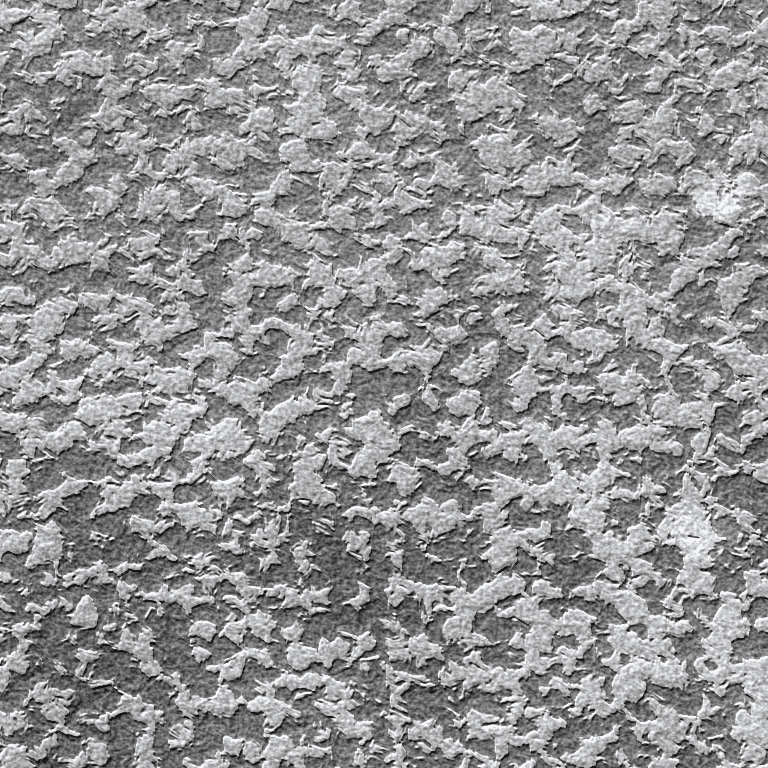
Give the GLSL for this texture, as a three.js fragment shader.

```glsl
// Rough grey stone: pale flaky plates over dark pitted rock, with veins and chalky spots.
varying vec2 vUv;

#define FLAKE_SCALE 27.0
#define FLAKE_EDGE 0.14
#define GRAIN_SCALE 185.0
#define GRAIN_AMOUNT 0.25
#define RELIEF_AMOUNT 0.55
#define STEP_HEIGHT 0.32
#define LIGHT_STEP vec2(-0.0012, 0.0028)
#define MEAN_TONE 0.575
#define DARK_TINT vec3(1.015, 1.0, 0.995)
#define PALE_TINT vec3(0.995, 1.0, 1.01)

vec2 hashGradient(vec2 cell) {
  vec3 q = fract(cell.xyx * vec3(0.1031, 0.1030, 0.0973));
  q += dot(q, q.yzx + 33.33);
  float angle = 6.2832 * fract((q.x + q.y) * q.z);
  return vec2(cos(angle), sin(angle));
}

float gradientNoise(vec2 p) {
  vec2 i = floor(p), f = fract(p);
  vec2 u = f * f * f * (f * (f * 6.0 - 15.0) + 10.0);
  vec2 e = vec2(1.0, 0.0);
  float low = mix(dot(hashGradient(i), f),
                  dot(hashGradient(i + e.xy), f - e.xy), u.x);
  float high = mix(dot(hashGradient(i + e.yx), f - e.yx),
                   dot(hashGradient(i + e.xx), f - e.xx), u.x);
  return mix(low, high, u.y);
}

float fbm(vec2 p) {
  float sum = 0.0, weight = 1.0;
  for (int i = 0; i < 4; i++) {
    sum += weight * gradientNoise(p);
    p = mat2(1.6, 1.2, -1.2, 1.6) * p + 17.3;
    weight *= 0.6;
  }
  return sum;
}

float segmentDistance(vec2 p, vec2 a, vec2 b) {
  vec2 ab = b - a;
  return length(p - a - ab * clamp(dot(p - a, ab) / dot(ab, ab), 0.0, 1.0));
}

// Thin mineral veins, wandering slightly off a straight line
float veins(vec2 p) {
  p += 0.012 * vec2(gradientNoise(p * 16.0), gradientNoise(p * 16.0 + 40.0));
  float steep = segmentDistance(p, vec2(0.69, 0.45), vec2(0.85, 0.18));
  float shallow = segmentDistance(p, vec2(0.50, 0.25), vec2(0.87, 0.14));
  return smoothstep(0.012, 0.002, steep) + 0.6 * smoothstep(0.016, 0.002, shallow);
}

// Soft-edged chalky spot with a ragged outline
float chalkSpot(vec2 p, vec2 centre, vec2 radius) {
  float ragged = 0.45 * fbm(p * 30.0);
  return smoothstep(1.25, 0.45, length((p - centre) / radius) + ragged);
}

// x: surface height, y: cover of pale plates
vec2 stoneSurface(vec2 p, float bias) {
  vec2 warp = vec2(gradientNoise(p * 38.0), gradientNoise(p * 38.0 + 71.0));
  vec2 q = p * vec2(0.88, 1.08) + 0.012 * warp;
  float height = fbm(q * FLAKE_SCALE);
  float plate = smoothstep(-0.5 * FLAKE_EDGE, 0.5 * FLAKE_EDGE, height + bias);
  return vec2(height + STEP_HEIGHT * plate, plate);
}

void main() {
  vec2 p = vUv;

  // Broad weathering: smoother and paler towards the top
  float weather = fbm(p * 3.2 + 5.0);
  float upper = smoothstep(0.2, 0.85, p.y);
  float spots = chalkSpot(p, vec2(0.94, 0.74), vec2(0.045, 0.035))
              + 0.7 * chalkSpot(p, vec2(0.91, 0.31), vec2(0.055, 0.038));
  float bias = 0.22 * weather + 0.03 * upper - 0.04 + 0.45 * veins(p) + 0.4 * spots;

  // Relief: lit upper faces, shadows below raised edges
  vec2 here = stoneSurface(p, bias);
  vec2 towardLight = stoneSurface(p + LIGHT_STEP, bias);
  float relief = here.x - towardLight.x;

  // Crystalline grain, slightly stretched sideways
  vec2 grainPoint = p * vec2(0.85, 1.1) * GRAIN_SCALE;
  float grain = gradientNoise(grainPoint)
              + 0.7 * gradientNoise(grainPoint.yx * 1.83 + 9.0);

  float tone = MEAN_TONE + 0.09 * weather + 0.03 * (upper - 0.5);
  tone += mix(0.28, 0.17, upper) * (here.y - 0.48);
  tone += RELIEF_AMOUNT * relief + GRAIN_AMOUNT * grain + 0.2 * spots;
  tone = clamp(tone, 0.08, 0.97);

  gl_FragColor = vec4(tone * mix(DARK_TINT, PALE_TINT, smoothstep(0.2, 0.7, tone)), 1.0);
}
```
